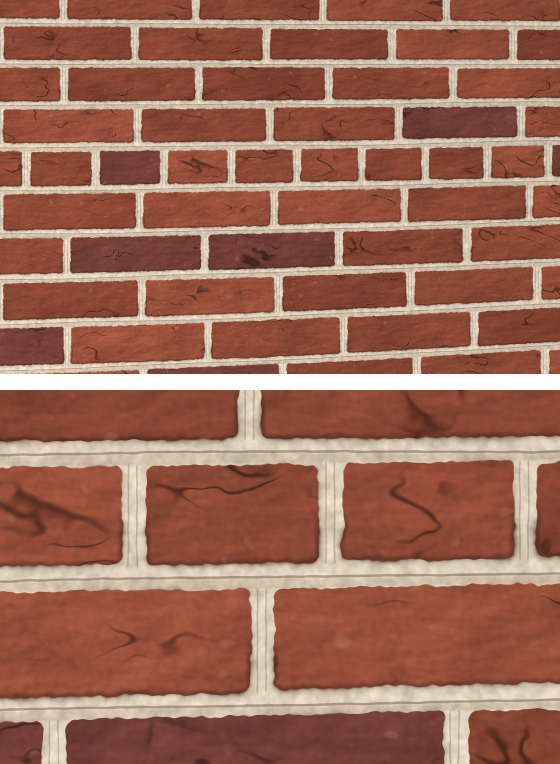
Top, the full canvas; bottom, a detail of the centre.
Write a WebGL 2 fragment shader that draws this texture.

```glsl
#version 300 es
precision highp float;
uniform vec2 u_resolution;
out vec4 fragColor;

vec2 hash2(vec2 c) {
  vec3 q = fract((c.xyx + 17.0) * vec3(.1031, .1030, .0973));
  q += dot(q, q.yzx + 33.33);
  return fract((q.xx + q.yz) * q.zy);
}

float corner(vec2 cell, vec2 f, vec2 o) {
  return dot(hash2(cell + o) * 2.0 - 1.0, f - o);
}

float gradientNoise(vec2 p) {
  vec2 i = floor(p), f = p - i;
  vec2 w = f * f * f * (f * (f * 6.0 - 15.0) + 10.0);
  return mix(mix(corner(i, f, vec2(0, 0)), corner(i, f, vec2(1, 0)), w.x),
             mix(corner(i, f, vec2(0, 1)), corner(i, f, vec2(1, 1)), w.x), w.y) * 1.4;
}

float fbm(vec2 p) {
  float sum = 0.0, gain = 0.5;
  for (int i = 0; i < 4; i++) {
    sum += gain * gradientNoise(p);
    p = mat2(1.6, 1.2, -1.2, 1.6) * p + 5.3;
    gain *= 0.55;
  }
  return sum;
}

float roundBox(vec2 p, vec2 halfSize, float radius) {
  vec2 e = abs(p) - halfSize + radius;
  return length(max(e, 0.0)) + min(max(e.x, e.y), 0.0) - radius;
}

float line(float dist, float width, float blur) {
  return 1.0 - smoothstep(width - blur, width + blur, abs(dist));
}

void main() {
  float px = 1.0 / u_resolution.y;
  vec2 p = gl_FragCoord.xy * px;
  p.y = 1.0 - p.y;

  // Courses fan out towards the left and grow downwards
  float t = p.x / 1.5;
  float first = mix(.0605, .0684, t);
  float rise = mix(.1084, .1004, t) + .0033 * t * (1.0 - t);
  float bend = mix(.00098, .00079, t);
  float course = (sqrt(rise * rise + 4.0 * bend * (p.y - first)) - rise) / (2.0 * bend);
  float row = floor(course);

  // Running bond narrowing to the right, with one course of headers
  bool header = row == 3.0;
  float spread = .965 + .0075 * row;
  float u = (.3824 - sqrt(.1462 - .02656 * p.x / spread)) / .01328;
  float along = header ? (u - .19) * 2.0 : u - .47 * mod(row, 2.0);
  vec2 cell = vec2(along, course);
  vec2 size = vec2((.3824 - .01328 * u) * spread * (header ? .5 : 1.0), rise + 2.0 * bend * course);
  vec2 id = floor(cell);
  vec2 rnd = hash2(id * vec2(3.0, 7.0) + 2.0);
  vec2 rnd2 = hash2(id * vec2(5.0, 3.0) + 40.0);

  // Brick outline with ragged edges
  vec2 q = (fract(cell) - .5) * size;
  vec2 halfSize = size * .5 - vec2(.0108, .0112) + (rnd2 - .5) * .0025;
  float ragged = gradientNoise(p * 38.0) * .0022 + gradientNoise(p * 120.0) * .0018;
  float d = roundBox(q + vec2(0, (rnd.y - .5) * .002), halfSize, .007) + ragged;

  // Brick face: fired tone, drawn grain, relief and creases
  vec3 purple = vec3(.43, .235, .215);
  vec3 brick = mix(vec3(.48, .24, .18), vec3(.60, .315, .232), .2 + .8 * rnd.x);
  brick = mix(brick, purple, step(.83, rnd.y) * .85);
  vec2 grain = p * vec2(16, 38) + rnd * 20.0;
  float relief = fbm(grain) - fbm(grain + vec2(.10, .16));
  float blotch = fbm(p * vec2(7, 10) + rnd2 * 9.0);
  float grit = gradientNoise(p * 170.0);
  brick *= 1.0 + .32 * relief + .22 * blotch + .06 * grit;
  float fold = gradientNoise(p * vec2(13, 30) + rnd * 31.0 + blotch * 1.5);
  float creased = smoothstep(.08, .4, gradientNoise(p * vec2(9, 14) + rnd2 * 13.0));
  brick *= 1.0 - .42 * creased * line(fold, .04, .04);
  brick *= 1.0 - .28 * smoothstep(-.006, 0.0, d) * smoothstep(-.01, .02, q.y);
  float chalk = smoothstep(.5, .75, gradientNoise(p * vec2(48, 60) + 7.0));
  brick = mix(brick, vec3(.71, .55, .46), chalk * .25);

  // Mortar: rough cream ridges beside a tooled groove
  float bed = (fract(course + .5) - .5) * size.y;
  float head = (fract(along + .5) - .5) * size.x;
  float inBed = 1.0 - smoothstep(.009, .012, abs(bed));
  float drift = gradientNoise(vec2(p.x * 2.5, floor(course + .5) * 3.7)) * .005;
  float bedLine = bed - .001 - drift + gradientNoise(p * 60.0) * .0008;
  float crumbs = fbm(p * 75.0);
  vec3 mortar = mix(vec3(.88, .83, .75), vec3(.77, .70, .61), smoothstep(0.0, .003, bedLine) * inBed * .6);
  mortar *= 1.0 + .22 * crumbs + .05 * grit;
  float groove = line(bedLine, .0011, px * .7) * inBed * .5;
  float headLine = abs(head + .001) - .0038 + gradientNoise(p * 50.0) * .001;
  groove = max(groove, line(headLine, .0007, px * .7) * (1.0 - inBed) * .32);
  mortar = mix(mortar, vec3(.42, .33, .26), groove);

  // Uneven shade under the bricks and at their right ends
  float side = max(smoothstep(0.0, .02, q.y), .35 * smoothstep(0.0, .05, q.x));
  float shade = exp(-max(d, 0.0) / .0024) * side * (.5 + .5 * smoothstep(-.3, .3, gradientNoise(p * 22.0)));
  mortar = mix(mortar, vec3(.36, .24, .18), shade * .8);

  vec3 color = mix(brick, mortar, smoothstep(-px * .8, px * .8, d));
  color *= 1.0 + .05 * (p.y - .5) - .06 * (t - .5);
  fragColor = vec4(color, 1.0);
}
```
